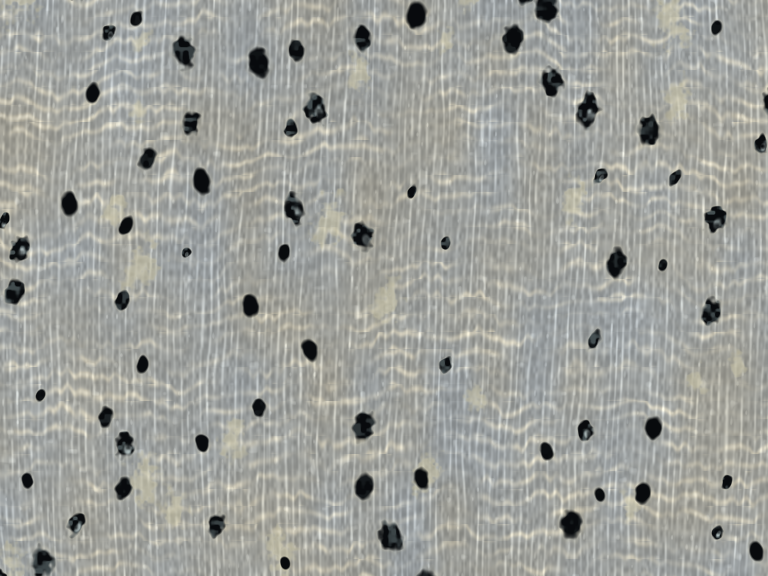
This texture is drawn by a WebGL 1 fragment shader. Its source:

```glsl
precision highp float;
// Polished hardwood end grain: fine upright rays, wavy pale bands and dark oval pores.
uniform vec2 u_resolution;

const vec3 COOL_TINT = vec3(0.980, 1.015, 1.030);
const vec3 WARM_TINT = vec3(1.045, 1.022, 0.935);
const vec3 CREAM = vec3(0.82, 0.80, 0.69);
const vec3 PORE_BLACK = vec3(0.03, 0.04, 0.05);
const vec3 PORE_GREY = vec3(0.27, 0.31, 0.32);
const vec3 GLINT = vec3(0.70, 0.75, 0.75);

float hash(vec2 p) {
  p = fract(p * vec2(0.1031, 0.1137));
  p += dot(p, p.yx + 33.33);
  return fract((p.x + p.y) * p.x * 7.31 + p.y * 41.7);
}

vec2 hash2(vec2 p) {
  return vec2(hash(p + 17.0), hash(p.yx + 71.0));
}

float valueNoise(vec2 p) {
  vec2 cell = floor(p);
  vec2 f = fract(p);
  f = f * f * (3.0 - 2.0 * f);
  float low = mix(hash(cell), hash(cell + vec2(1.0, 0.0)), f.x);
  float high = mix(hash(cell + vec2(0.0, 1.0)), hash(cell + 1.0), f.x);
  return mix(low, high, f.y);
}

// Slow undulation from layered sines, roughly -1 to 1.
float swell(vec2 p) {
  return 0.5 * sin(p.x + 1.3 * sin(p.y * 0.7))
       + 0.3 * sin(2.1 * p.x - 0.9 * p.y + 1.7)
       + 0.2 * sin(3.7 * p.x + 1.6 * p.y + 4.1);
}

// Repeating ridge, one per unit; a higher power makes it narrower.
float ridge(float x, float power) {
  return pow(0.5 + 0.5 * cos(6.28318 * x), power);
}

// Upright rays of uneven strength, broken into dashes along their length.
float rays(vec2 p, float count) {
  float x = p.x * count + 0.7 * valueNoise(p * vec2(37.0, 9.0));
  float id = floor(x + 0.5);
  float dash = valueNoise(vec2(id * 7.0, p.y * 24.0 + 9.0 * hash(vec2(id, 3.0))));
  float whole = hash(vec2(id, 8.0));
  return ridge(x, 2.5) * (0.15 + 0.35 * whole + 0.9 * dash * dash);
}

// Wavy cross bands, stepped from ray to ray and fading in and out.
float bands(vec2 p, float count, float rayCount) {
  float bend = 0.016 * swell(vec2(p.x * 21.0, p.y * 7.0))
             + 0.026 * sin(p.x * 4.3 + 1.8 * p.y)
             + 0.022 * (valueNoise(p * vec2(9.0, 12.0)) - 0.5);
  float stepped = valueNoise(vec2(p.x * rayCount, floor(p.y * count) * 3.0)) - 0.5;
  float y = (p.y + bend) * count + 0.4 * stepped;
  float fade = smoothstep(0.2, 0.85, valueNoise(p * vec2(17.0, 27.0) + 40.0));
  float broken = 0.5 + valueNoise(p * vec2(75.0, 45.0) + 60.0);
  return ridge(y, 2.5) * (0.15 + 0.9 * fade) * broken;
}

// Scattered ovals: x is the scaled edge distance, y a seed, zw the local position.
vec4 nearestOval(vec2 p, float cellSize, float density, vec2 radius, float salt) {
  vec2 home = floor(p / cellSize);
  vec4 best = vec4(9.0, 0.0, 0.0, 0.0);
  for (int j = -1; j <= 1; j++) {
    for (int i = -1; i <= 1; i++) {
      vec2 cell = home + vec2(float(i), float(j));
      vec2 key = cell + salt;
      vec2 centre = (cell + 0.05 + 0.9 * hash2(key)) * cellSize;
      float seed = hash(key + 91.0);
      vec2 size = radius * mix(0.5, 1.3, hash(key + 133.0));
      vec2 q = p - centre;
      q.x -= q.y * (hash(key + 57.0) - 0.35) * 0.5;
      q /= size;
      float d = length(q) - 1.0;
      if (hash(key + 211.0) < density && d < best.x) best = vec4(d, seed, q);
    }
  }
  return best;
}

vec3 woodColour(vec2 p) {
  vec2 leaned = p + vec2(0.014 * sin(p.y * 3.0 + p.x * 2.0), 0.0);
  float ray = rays(leaned, 84.0);
  float band = bands(leaned, 33.0, 84.0);
  float grain = valueNoise(leaned * vec2(230.0, 95.0)) - 0.5;
  float fleck = smoothstep(0.8, 1.0, valueNoise(leaned * vec2(120.0, 60.0) + 15.0));
  float broad = swell(p * vec2(6.0, 4.0));
  float tone = 0.58 + 0.16 * ray + 0.12 * band + 0.11 * grain + 0.09 * fleck + 0.014 * broad;
  float blotch = valueNoise(p * vec2(14.0, 9.0) + 30.0) - 0.5;
  float warmth = 0.40 + 0.2 * swell(p * vec2(9.0, 5.0) + 3.0) + 0.7 * blotch + 0.5 * (band - 0.2);
  return tone * mix(COOL_TINT, WARM_TINT, clamp(warmth, 0.0, 1.0));
}

// Pale mineral deposits, crumbly and faded at the outline.
vec3 addDeposits(vec3 colour, vec2 p) {
  vec4 oval = nearestOval(p, 0.14, 0.36, vec2(0.018, 0.030), 310.0);
  float crumb = valueNoise(p * 75.0) + 0.6 * valueNoise(p * 170.0) - 0.8;
  float cover = smoothstep(0.5, -0.6, oval.x + 1.5 * crumb);
  return mix(colour, CREAM + 0.12 * crumb, 0.6 * cover);
}

// Dark vessels, some partly grey inside or holding a small glint.
vec3 addPores(vec3 colour, vec2 p) {
  vec4 pore = nearestOval(p, 0.1, 0.5, vec2(0.0140, 0.0198), 20.0);
  float rough = valueNoise(p * 105.0 + 9.0);
  float edge = pore.x + (rough - 0.5) * mix(0.2, 0.8, pore.y);
  float rim = smoothstep(0.6, 0.15, edge);
  float hollow = smoothstep(0.22, -0.2, edge);
  float debris = valueNoise(p * 130.0 + 25.0);
  float grey = smoothstep(0.4, 0.85, debris) * smoothstep(0.1, 0.7, pore.y);
  vec3 inside = mix(PORE_BLACK, PORE_GREY, grey);
  float glint = smoothstep(0.6, 0.25, length(pore.zw - vec2(0.3, -0.3)));
  inside = mix(inside, GLINT, glint * step(0.72, pore.y) * debris);
  return mix(mix(colour, CREAM, 0.14 * rim), inside, hollow);
}

void main() {
  vec2 p = gl_FragCoord.xy / u_resolution.y;
  gl_FragColor = vec4(addPores(addDeposits(woodColour(p), p), p), 1.0);
}
```
